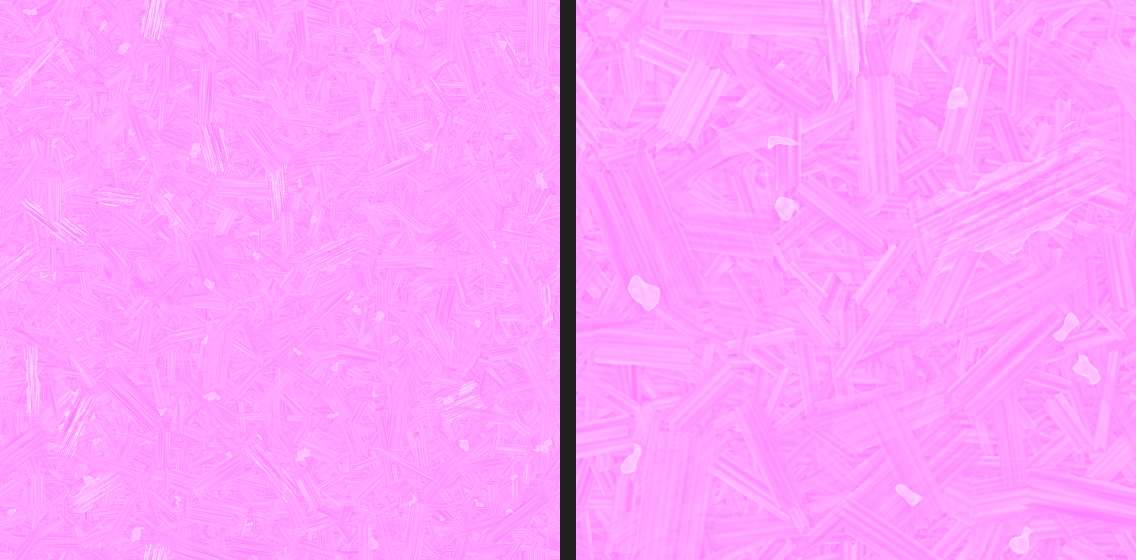
Left, the full canvas; right, a detail of the centre.
Write a WebGL 1 fragment shader that draws this texture map.

```glsl
precision highp float;
uniform vec2 u_resolution;

#define LAYERS 8
#define FINE_CELLS 46.0
#define COARSE_CELLS 13.0
#define BASE_SHADE 0.633
#define TONE_RANGE 0.036
#define FIBRE_CONTRAST 0.19
#define FIBRE_FREQ 400.0
#define SHADOW 0.03
#define EDGE_LIGHT 0.022
#define TORN_SHARE 0.24
#define FLECK_CELLS 11.0
#define FLECK_SHARE 0.43

const float PI = 3.14159;

vec3 hash3(vec3 p) {
  p = fract(p * vec3(0.1031, 0.1030, 0.0973));
  p += dot(p, p.yxz + 33.33);
  return fract((p.xxy + p.yxx) * p.zyx);
}

vec2 gradient(vec2 cell) {
  float a = 2.0 * PI * hash3(vec3(cell, 7.0)).x;
  return vec2(cos(a), sin(a));
}

float noise(vec2 p) {
  vec2 i = floor(p), f = fract(p);
  vec2 u = f * f * f * (f * (f * 6.0 - 15.0) + 10.0);
  vec2 e = vec2(1.0, 0.0);
  float low = mix(dot(gradient(i), f), dot(gradient(i + e), f - e), u.x);
  float high = mix(dot(gradient(i + e.yx), f - e.yx), dot(gradient(i + 1.0), f - 1.0), u.x);
  return mix(low, high, u.y);
}

vec2 rotate(vec2 p, float a) {
  float c = cos(a), s = sin(a);
  return vec2(c * p.x + s * p.y, c * p.y - s * p.x);
}

// Streaks running along x
float fibres(vec2 p, float seed) {
  float thin = noise(vec2(p.x * 12.0, p.y * FIBRE_FREQ) + seed);
  float wide = noise(vec2(p.x * 7.0, p.y * FIBRE_FREQ * 0.45) - seed);
  return 0.9 * thin + 0.4 * wide;
}

// One layer of wood strands on a wrapping, jittered grid; t runs from fine to coarse
float drawStrands(float shade, vec2 uv, float t, float layer) {
  float cells = floor(mix(FINE_CELLS, COARSE_CELLS, t * t));
  float density = mix(1.0, 0.4, t * t);
  float aa = 0.7 / u_resolution.y;
  vec2 home = floor(uv * cells);
  for (int j = -1; j <= 1; j++) {
    for (int i = -1; i <= 1; i++) {
      vec2 cell = home + vec2(float(i), float(j));
      vec3 key = vec3(mod(cell, cells), layer * 3.0 + 1.0);
      vec3 place = hash3(key), look = hash3(key + vec3(0.0, 0.0, 50.0));
      if (look.x > density) continue;
      vec2 p = rotate(uv - (cell + place.xy) / cells, place.z * PI);
      vec2 size = vec2(mix(0.5, 0.9, look.y), mix(0.1, mix(0.24, 0.3, t), look.z)) / cells;
      if (abs(p.x) > size.x + 0.005 || abs(p.y) > size.y * 1.2 + 0.005) continue;

      // Ragged outline
      vec3 grain = hash3(key + vec3(0.0, 0.0, 90.0));
      float seed = floor(grain.x * 300.0) + 0.37;
      float torn = step(0.9, t) * step(grain.y, TORN_SHARE);
      float fray = abs(noise(vec2(p.y * 260.0 + seed, sign(p.x) + 0.5)));
      float wave = noise(vec2(p.x * 50.0 + seed, sign(p.y) + 0.5));
      float dist = max(abs(p.x) - size.x * (1.0 - (0.3 + 0.5 * torn) * fray),
                       abs(p.y) - size.y * (1.0 + (0.15 + 0.7 * torn) * wave));
      float inside = 1.0 - smoothstep(-aa, aa, dist);

      // Body, fibres, lit rim
      float contrast = FIBRE_CONTRAST * (mix(0.7, 1.2, grain.z) + 1.0 * torn);
      float body = BASE_SHADE + TONE_RANGE * (2.0 * look.x / density - 1.0);
      body += contrast * fibres(p, seed) + 0.05 * torn;
      body += EDGE_LIGHT * (1.0 + 2.0 * torn) * (1.0 - smoothstep(0.0, 0.0018, abs(dist + 0.0008)));

      // Pale ragged splits along torn strands
      if (torn > 0.5) {
        float split = noise(vec2(p.x * 24.0, p.y * 130.0) + seed)
                    + 0.25 * noise(vec2(p.x * 130.0, p.y * 260.0) - seed);
        body += 0.12 * (1.0 - smoothstep(0.01, 0.06, abs(split)));
        body -= 0.06 * smoothstep(0.15, 0.3, split);
      }
      shade -= SHADOW * exp(-max(dist, 0.0) / 0.0015) * (1.0 - inside);
      shade = mix(shade, body, inside * mix(0.6, 0.95, grain.z));
    }
  }
  return shade;
}

// Scattered pale flecks with wobbly outlines
float drawFlecks(float shade, vec2 uv) {
  float aa = 0.8 / u_resolution.y;
  vec2 home = floor(uv * FLECK_CELLS);
  for (int j = -1; j <= 1; j++) {
    for (int i = -1; i <= 1; i++) {
      vec2 cell = home + vec2(float(i), float(j));
      vec3 key = vec3(mod(cell, FLECK_CELLS), 140.0);
      vec3 place = hash3(key), look = hash3(key + vec3(0.0, 0.0, 20.0));
      vec2 p = rotate(uv - (cell + place.xy) / FLECK_CELLS, place.z * PI);
      if (look.x > FLECK_SHARE || length(p) > 0.035) continue;
      float seed = floor(look.z * 200.0) + 0.4;
      float radius = mix(0.0045, 0.011, look.y * look.y);
      p.y += 0.012 * noise(vec2(p.x * 60.0 + seed, 0.5));
      float dist = length(p * vec2(mix(0.55, 0.9, look.z), 1.3)) - radius;
      dist += 0.007 * noise(p * 120.0 + seed);
      float inside = 1.0 - smoothstep(-aa, aa, dist);
      float rim = 1.0 - smoothstep(0.0, 0.0014, abs(dist + 0.001));
      float body = 0.755 + 0.07 * rim + 0.09 * noise(p * 230.0 - seed);
      shade -= 1.5 * SHADOW * exp(-max(dist, 0.0) / 0.002) * (1.0 - inside);
      shade = mix(shade, body, 0.92 * inside);
    }
  }
  return shade;
}

void main() {
  vec2 uv = gl_FragCoord.xy / u_resolution;
  float shade = BASE_SHADE + FIBRE_CONTRAST * fibres(uv, 0.3);
  for (int n = 0; n < LAYERS; n++) {
    float layer = float(n);
    shade = drawStrands(shade, uv, layer / float(LAYERS - 1), layer);
  }
  shade = drawFlecks(shade, uv);
  gl_FragColor = vec4(1.0, clamp(shade, 0.5, 0.92), 1.0, 1.0);
}
```
